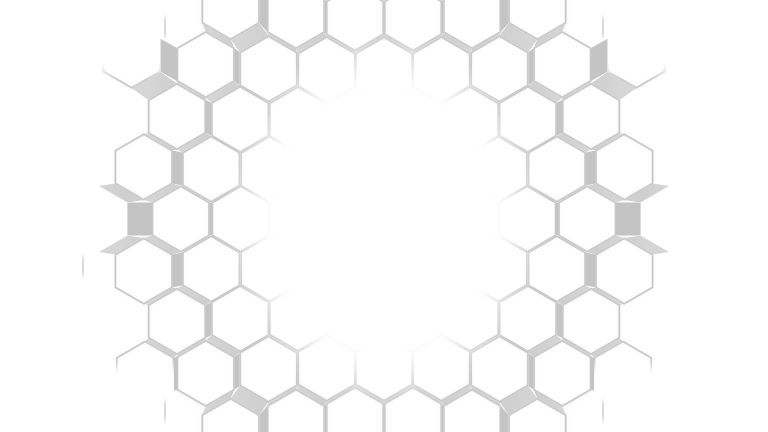
Reproduce this background procedurally as a Shadertoy shader.

```glsl
// A ring of white hexagonal tiles that spread apart away from the centre.
// Each tile of a hexagon lattice slides outward with its radius; the strips
// swept between neighbouring edges are grey side walls, faded in the middle.

const float PITCH = 57.2;   // tile width, with a canvas height of 432 units

float cross2(vec2 a, vec2 b) { return a.x * b.y - a.y * b.x; }

float hexDistance(vec2 p) {
    p = abs(p);
    return max(p.x, dot(p, vec2(0.5, 0.866))) - 0.5 * PITCH;
}

// Outward slide of the tile whose resting place is given
vec2 slide(vec2 rest) {
    float r = length(rest);
    float amount = min(3.0 * exp((r - 200.0) / 25.0), 28.0);
    if (r > 260.0 && rest.y < 0.0) amount = 12.0;
    return rest / r * amount;
}

// Coverage of the parallelogram swept by an edge between two slides
float wallCoverage(vec2 p, vec2 edge, vec2 sweep, float px) {
    float area = cross2(edge, sweep);
    if (abs(area) < 0.01) return 0.0;
    float along = cross2(p, sweep) / area;
    float across = cross2(edge, p) / area;
    float endGap = (0.5 - abs(along)) * abs(area) / length(sweep);
    float sideGap = (0.5 - abs(across - 0.5)) * abs(area) / length(edge);
    return clamp(endGap / px + 0.5, 0.0, 1.0) * clamp(sideGap / px + 0.5, 0.0, 1.0);
}

// Thin upright stroke that tapers toward both ends
float stroke(vec2 p, float halfLength) {
    return (1.0 - smoothstep(0.3, 1.5, abs(p.x)))
         * (1.0 - smoothstep(0.3, 1.0, abs(p.y) / halfLength));
}

void mainImage(out vec4 fragColor, in vec2 fragCoord) {
    float px = 432.0 / iResolution.y;
    vec2 p = (fragCoord - 0.5 * iResolution.xy) * px + vec2(0.0, 3.0);
    vec2 q = vec2(abs(p.x), p.y);

    float wall = 0.0, wallShade = 1.0, face = 0.0, line = 0.0;

    for (int row = -5; row <= 5; row++) {
        for (int col = -1; col <= 4; col++) {
            float stagger = (row & 1) == 0 ? 0.5 : 0.0;
            vec2 rest = PITCH * vec2(float(col) + stagger, 0.866 * float(row));
            float r = length(rest);
            if (r > 274.0 || distance(q, rest) > 95.0) continue;
            vec2 shift = slide(rest);

            // Face and outline; the outermost tiles keep only a partial outline
            float d = hexDistance(q - rest - shift);
            face = max(face, clamp(0.5 - d / px, 0.0, 1.0));
            float shown = 1.0;
            if (r > 250.0) shown = smoothstep(100.0, 110.0, abs(q.y))
                                 * (1.0 - smoothstep(138.0, 158.0, abs(q.y)));
            line = max(line, shown * (1.0 - smoothstep(0.3, 1.0 + 0.6 * px, abs(d + 0.3))));
            line = max(line, shown * 0.16 * exp(-abs(d) / 1.6));

            // Walls toward three of the six neighbours
            for (int k = 0; k < 3; k++) {
                float angle = 1.0471976 * float(k);
                vec2 normal = vec2(cos(angle), sin(angle));
                vec2 other = rest + PITCH * normal;
                if (length(other) > 274.0) continue;
                vec2 sweep = slide(other) - shift;
                if (dot(sweep, normal) < 0.05) continue;
                vec2 edge = vec2(-normal.y, normal.x) * PITCH * 0.57735;
                vec2 local = q - rest - 0.5 * PITCH * normal - shift;
                float cover = wallCoverage(local, edge, sweep, px);
                if (cover > wall) {
                    wall = cover;
                    wallShade = k == 0 ? 0.77 : 0.81 + 0.03 * smoothstep(-20.0, 20.0, local.x);
                }
            }
        }
    }

    // Everything dissolves into white toward the centre
    float reveal = smoothstep(105.0, 165.0, length(q * vec2(1.0, 0.85)));
    float grey = mix(1.0, wallShade, wall * (1.0 - face) * reveal);
    grey = min(grey, 1.0 - 0.21 * line * reveal);

    // Stray strokes beyond the ring
    float stray = stroke(vec2(q.x - 219.0, abs(q.y) - 192.0), 15.0);
    stray = max(stray, stroke(p - vec2(-301.0, -47.0), 15.0));
    grey = min(grey, 1.0 - 0.16 * stray);

    fragColor = vec4(vec3(grey), 1.0);
}
```
